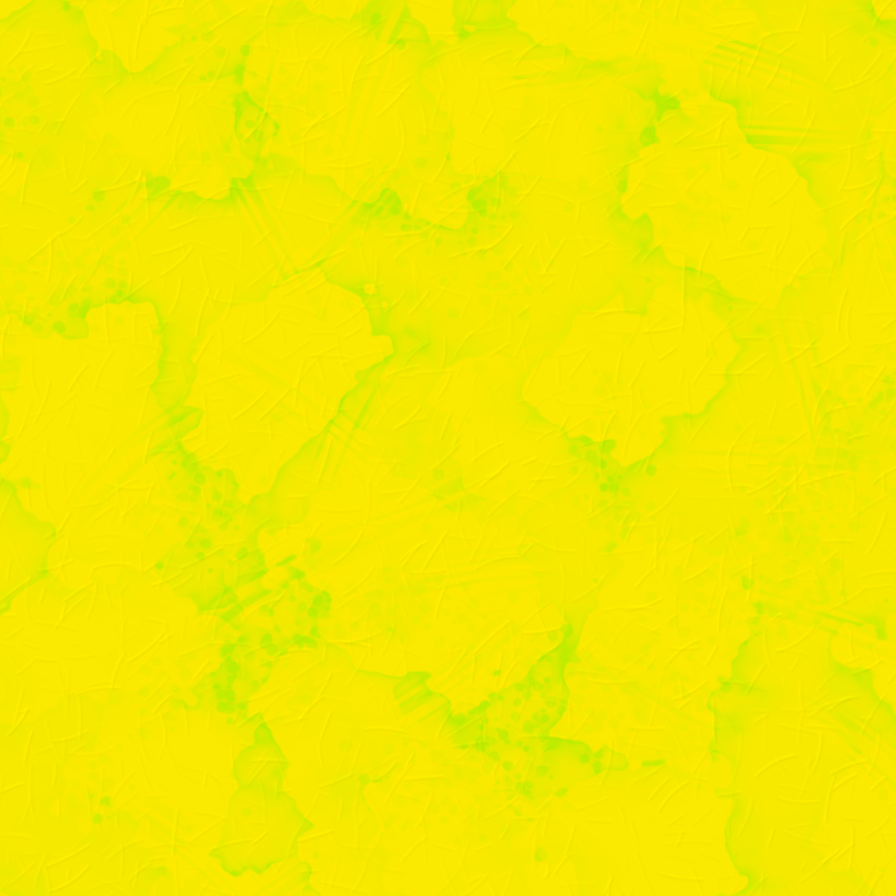
Give the GLSL for this texture, as a WebGL 2 fragment shader.

```glsl
#version 300 es
precision highp float;
// Overlapping yellow paint patches with green rims, brush streaks, speckles and embossed fibres.
uniform vec2 u_resolution;
out vec4 fragColor;

#define PATCH_GRID 4.4
#define STREAK_GRID 6.0
#define SPECK_GRID 84.0
#define FIBRE_GRID 30.0
#define RIM_WIDTH 0.30
#define RIM_STRENGTH 0.55
#define STREAK_STRENGTH 0.55
#define SPECK_STRENGTH 0.55
#define RELIEF 0.05
#define YELLOW vec3(0.985, 0.913, 0.0)
#define GREEN vec3(0.75, 0.925, 0.0)

float hash(vec2 p) {
    return fract(sin(dot(p, vec2(127.1, 311.7))) * 43758.5453);
}

vec2 hash2(vec2 p) {
    return vec2(hash(p), hash(p + 37.3));
}

float noise(vec2 p) {
    vec2 i = floor(p), f = fract(p);
    f = f * f * (3.0 - 2.0 * f);
    return mix(mix(hash(i), hash(i + vec2(1, 0)), f.x),
               mix(hash(i + vec2(0, 1)), hash(i + vec2(1, 1)), f.x), f.y);
}

float fbm(vec2 p) {
    float sum = 0.0, amp = 0.5;
    for (int i = 0; i < 4; i++) {
        sum += amp * noise(p);
        p = p * 2.03 + 11.7;
        amp *= 0.5;
    }
    return sum;
}

mat2 rotation(float a) {
    return mat2(cos(a), sin(a), -sin(a), cos(a));
}

// Opaque patches stacked in order; each tints the ground just outside its edge.
float patches(vec2 p) {
    vec2 cell = floor(p * PATCH_GRID);
    float rough = (fbm(p * 14.0) - 0.47) * 0.5;
    rough += (noise(p * 65.0) - 0.5) * 0.14 * noise(p * 9.0 + 5.0);
    float grain = 0.4 + 0.7 * noise(p * 40.0) + 0.5 * noise(p * 95.0);
    float tint = 0.06;
    for (int y = -1; y <= 1; y++)
    for (int x = -1; x <= 1; x++) {
        vec2 id = cell + vec2(x, y);
        vec2 q = p * PATCH_GRID - id - mix(vec2(0.1), vec2(0.9), hash2(id + 3.1));
        q = rotation(hash(id + 8.4) * 6.283) * q * vec2(0.78, 1.2);
        float size = mix(length(q), max(abs(q.x), abs(q.y)), 0.6);
        float d = size - mix(0.32, 0.54, hash(id + 5.7)) + rough;
        float near = clamp(1.0 - d / RIM_WIDTH, 0.0, 1.0);
        float rim = 0.45 * near * near + 0.6 * pow(near, 8.0);
        float strength = 0.1 + RIM_STRENGTH * smoothstep(0.4, 0.85, noise(p * 7.0 + id * 9.3));
        float inside = 1.0 - smoothstep(-0.02, 0.01, d);
        tint = mix(tint + rim * strength * grain, tint * 0.22 + 0.01, inside);
    }
    return tint;
}

// Short bundles of parallel, slightly bent bristle marks.
float streaks(vec2 p) {
    vec2 cell = floor(p * STREAK_GRID);
    float sum = 0.0;
    for (int y = -1; y <= 1; y++)
    for (int x = -1; x <= 1; x++) {
        vec2 id = cell + vec2(x, y);
        vec2 q = rotation(hash(id + 61.0) * 6.283) * (p * STREAK_GRID - id - hash2(id + 51.0));
        q.y += 0.4 * q.x * q.x * (hash(id + 71.0) - 0.5);
        float ragged = 0.3 * (noise(vec2(q.y * 28.0, hash(id) * 90.0)) - 0.5);
        float mask = smoothstep(0.75, 0.3, abs(q.x) + ragged) * smoothstep(0.2, 0.08, abs(q.y));
        float bristle = noise(vec2(q.x * 2.5, q.y * 32.0) + id * 7.0);
        sum += step(hash(id + 81.0), 0.6) * mask * (smoothstep(0.35, 0.9, bristle) - 0.2);
    }
    return sum;
}

// Round specks gathered in loose clusters, with softer blotches among them.
float specks(vec2 p) {
    vec2 cell = floor(p * SPECK_GRID);
    float sum = 0.0;
    for (int y = -1; y <= 1; y++)
    for (int x = -1; x <= 1; x++) {
        vec2 id = cell + vec2(x, y);
        vec2 center = id + hash2(id + 13.0);
        float cluster = smoothstep(0.62, 0.88, noise(center / SPECK_GRID * 9.0 + 4.0));
        float radius = mix(0.2, 0.6, hash(id + 23.0));
        float d = length(p * SPECK_GRID - center) + 0.25 * (noise(p * 150.0) - 0.5);
        float spot = 1.0 - smoothstep(radius - 0.13, radius + 0.13, d);
        sum = max(sum, spot * step(hash(id + 29.0), cluster * 0.6) * mix(0.5, 1.0, hash(id + 31.0)));
    }
    float zone = smoothstep(0.64, 0.88, noise(p * 9.0 + 4.0));
    return sum + 0.5 * zone * smoothstep(0.5, 0.64, fbm(p * 28.0));
}

// Dense fine fibres in every direction, lit from the upper left.
float fibres(vec2 p) {
    vec2 cell = floor(p * FIBRE_GRID);
    float sum = 0.0;
    for (int k = 0; k < 18; k++) {
        vec2 id = cell + vec2(k % 3 - 1, k / 3 % 3 - 1);
        vec2 seed = id + float(k / 9) * 211.0;
        float angle = hash(seed + 113.0) * 6.283;
        vec2 q = rotation(angle) * (p * FIBRE_GRID - id - hash2(seed + 107.0));
        q.y += 0.5 * q.x * q.x * (hash(seed + 127.0) - 0.5);
        float halfLength = mix(0.25, 0.9, hash(seed + 131.0));
        float s = q.y / 0.06;
        float light = dot(vec2(sin(angle), cos(angle)), vec2(-0.7, 0.7));
        float weight = mix(0.3, 1.2, hash(seed + 137.0));
        sum += weight * s * exp(-s * s) * light * smoothstep(halfLength, halfLength - 0.12, abs(q.x));
    }
    return sum;
}

void main() {
    vec2 p = gl_FragCoord.xy / min(u_resolution.x, u_resolution.y);
    float tint = patches(p);
    float ground = 0.3 + 0.7 * smoothstep(0.03, 0.2, tint);
    tint += ground * (STREAK_STRENGTH * streaks(p) + SPECK_STRENGTH * specks(p));
    float relief = fibres(p);
    tint = clamp(tint - 0.16 * relief, 0.0, 1.0);
    vec3 color = mix(YELLOW, GREEN, tint) + RELIEF * relief * vec3(0.5, 1.0, 0.0);
    fragColor = vec4(clamp(color, 0.0, 1.0), 1.0);
}
```
